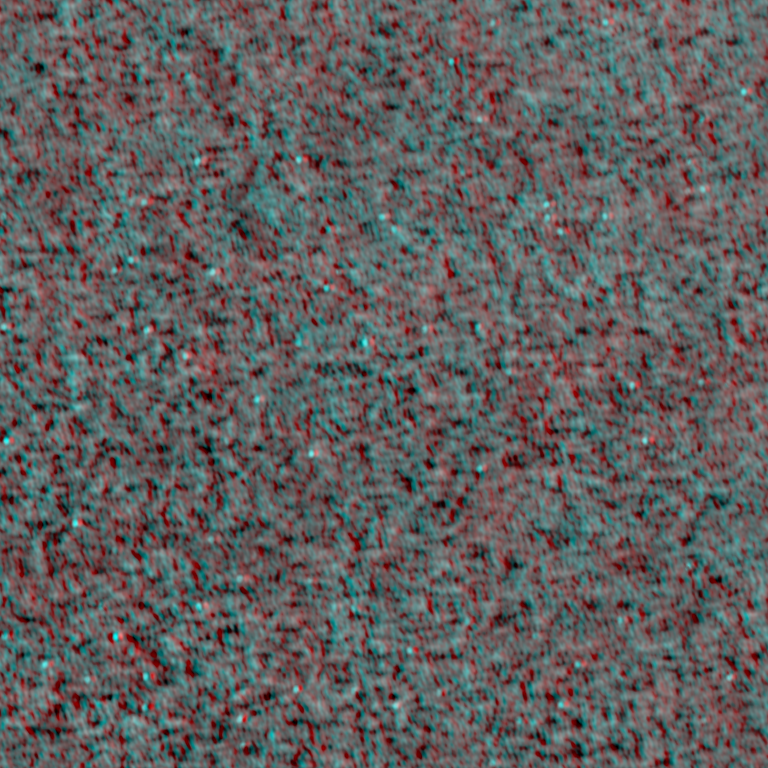
A Shadertoy shader for this texture:

```glsl
// Rough stony ground seen as a red-cyan stereo relief.
// One brightness field of gradient noise, pits and glints is sampled twice
// with a sideways parallax: one view feeds red, the other green and blue.

float hash(vec2 cell) {
    uvec2 q = uvec2(ivec2(cell) + 4096);
    uint h = q.x * 0x9E3779B9u ^ q.y * 0x85EBCA6Bu;
    h = (h ^ (h >> 15)) * 0x2C1B3C6Du;
    h = (h ^ (h >> 13)) * 0x297A2D39u;
    return float((h ^ (h >> 16)) & 0xFFFFu) / 65536.0;
}

float corner(vec2 cell, vec2 offset) {
    float angle = 6.2832 * hash(cell);
    return dot(vec2(cos(angle), sin(angle)), offset);
}

// Gradient noise, about -0.7 to 0.7
float noise(vec2 p) {
    vec2 i = floor(p), f = p - i;
    vec2 u = f * f * f * (f * (f * 6.0 - 15.0) + 10.0);
    vec2 e = vec2(0.0, 1.0);
    return mix(mix(corner(i, f), corner(i + e.yx, f - e.yx), u.x),
               mix(corner(i + e.xy, f - e.xy), corner(i + e.yy, f - e.yy), u.x), u.y);
}

// Sparse bright pebbles, at most one per cell
float glints(vec2 p) {
    vec2 g = p * 55.0, cell = floor(g);
    vec2 center = 0.35 + 0.3 * vec2(hash(cell + 217.0), hash(cell + 459.0));
    float strength = smoothstep(0.93, 1.0, hash(cell + 801.0));
    return strength * smoothstep(0.33, 0.05, length((fract(g) - center) * vec2(1.0, 0.8)));
}

// Grain brightness around zero, stretched along a steep diagonal
float ground(vec2 p) {
    vec2 s = vec2(p.x + 0.22 * p.y, p.y * 0.70);
    float grain = 0.34 * noise(s * 40.0 + 7.0)
                + 0.60 * noise(s * 84.0 + 31.0)
                + 0.62 * noise(s * 132.0 + 73.0)
                + 0.28 * noise(s * 205.0 + 11.0);
    float pits = max(-grain - 0.14, 0.0);
    return 0.34 * grain - 0.42 * pits + 0.38 * glints(p);
}

void mainImage(out vec4 fragColor, in vec2 fragCoord) {
    vec2 p = fragCoord / iResolution.y;

    // Parallax grows and shrinks with the broad relief
    float relief = noise(p * 6.0 + 3.0);
    vec2 parallax = vec2(0.0036 + 0.003 * relief, 0.0005);
    float leftView = ground(p - parallax);
    float rightView = ground(p + parallax);

    // Broad light: paler towards the upper right, mottled elsewhere
    float light = 0.03 * (p.x + p.y - 1.0)
                + 0.05 * noise(p * 4.0 + 19.0)
                + 0.07 * noise(p * vec2(17.0, 13.0) + 5.0);
    float contrast = 1.0 - 0.22 * (p.x + p.y - 1.0) + 0.3 * noise(p * 9.0 + 41.0);

    // Patches where one view is brighter than the other
    vec2 slanted = vec2(p.x + 0.3 * p.y, 0.7 * p.y);
    float tint = 0.04 * noise(p * 5.0 + 67.0)
               + 0.07 * noise(slanted * 15.0 + 23.0)
               + 0.09 * noise(slanted * 34.0 + 83.0);

    // Winding crease: dark red on its left flank, pale cyan on its right
    float path = 0.25 + 0.36 * (0.95 - p.y) + 0.05 * noise(vec2(p.y * 7.0, 2.5));
    float side = (p.x - path + 0.03 * noise(p * 25.0)) / 0.014;
    float reach = smoothstep(0.40, 0.55, p.y) * smoothstep(1.02, 0.88, p.y)
                * (0.75 + noise(vec2(p.y * 16.0, 8.5)));
    float redFlank = reach * exp(-side * side);
    float cyanFlank = reach * exp(-(side - 1.7) * (side - 1.7));

    float red = 0.390 + light + tint + 0.92 * contrast * leftView
              - 0.03 * redFlank - 0.07 * cyanFlank;
    float cyan = 0.385 + light - tint + 1.12 * contrast * rightView
               - 0.15 * redFlank + 0.05 * cyanFlank;

    vec3 color = vec3(red, cyan, cyan * 0.98 + 0.008);
    fragColor = vec4(clamp(color, 0.0, 1.0), 1.0);
}
```
